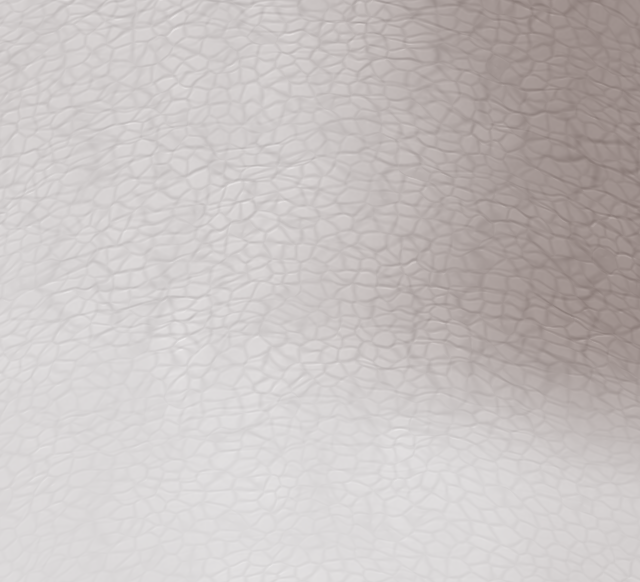
Give the GLSL for this texture, as a Shadertoy shader.

```glsl
// Pale pebbled leather under soft light, with a warm shadow at the upper right.
// Cellular noise makes small grains and long crossing creases; the height field
// is lit by a finite difference and laid over a smooth light-to-shadow gradient.

#define LIGHT_COLOR  vec3(0.862, 0.853, 0.855)
#define SHADOW_COLOR vec3(0.595, 0.540, 0.525)
#define GRAIN_SCALE  vec2(31.0, 44.0)
#define CREASE_SCALE vec2(11.0, 29.0)
#define LIGHT_STEP   vec2(-0.0012, 0.0026)
#define RELIEF       0.042
#define CAVITY       0.060
#define BEND         0.34

vec2 hash2(vec2 p) {
    vec3 q = fract(p.xyx * vec3(0.1031, 0.1030, 0.0973));
    q += dot(q, q.yzx + 33.33);
    return fract((q.xx + q.yz) * q.zy);
}

float noise(vec2 p) {
    vec2 i = floor(p), f = fract(p);
    f = f * f * (3.0 - 2.0 * f);
    return mix(mix(hash2(i).x, hash2(i + vec2(1, 0)).x, f.x),
               mix(hash2(i + vec2(0, 1)).x, hash2(i + vec2(1, 1)).x, f.x), f.y);
}

// Gap between the two nearest cell centres: zero on the cell borders.
float cellGap(vec2 p) {
    vec2 cell = floor(p), f = fract(p);
    float near = 8.0, second = 8.0;
    for (int y = -1; y <= 1; y++)
    for (int x = -1; x <= 1; x++) {
        vec2 o = vec2(x, y);
        float d = length(o + 0.05 + 0.9 * hash2(cell + o) - f);
        second = min(second, max(near, d));
        near = min(near, d);
    }
    return second - near;
}

// Leather height: rounded grains cut by creases of varying depth.
float height(vec2 p) {
    // Creases climb on the left and fall on the right
    vec2 q = vec2(p.x, p.y - BEND * p.x * (1.1 - p.x));
    vec2 warp = vec2(noise(q * 9.0), noise(q * 9.0 + 40.0)) - 0.5;
    q += warp * vec2(0.030, 0.022);
    q += (vec2(noise(q * 48.0 + 7.0), noise(q * 48.0 + 71.0)) - 0.5) * 0.007;

    float grain = smoothstep(-0.04, 0.42, cellGap(q * GRAIN_SCALE));
    float crease = 1.0 - smoothstep(0.0, 0.24, cellGap(q * CREASE_SCALE + 17.0));
    float grainDepth = mix(0.35, 0.85, noise(p * 13.0 + 5.0));
    float creaseDepth = mix(0.15, 0.85, noise(p * vec2(7.0, 11.0) + 90.0));
    creaseDepth *= mix(0.35, 1.0, smoothstep(0.1, 0.5, p.y));
    return grain * grainDepth - crease * creaseDepth;
}

// Amount of shadow: 0 in full light, 1 in the dark corner.
float shadowAmount(vec2 uv) {
    float side = smoothstep(0.36, 0.92, uv.x + 0.04 * sin(uv.y * 7.0));
    float above = smoothstep(0.17, 0.52, uv.y + 0.25 * (uv.x - 0.75));
    float fold = exp(-dot((uv - vec2(0.56, 0.50)) * vec2(3.6, 5.5),
                          (uv - vec2(0.56, 0.50)) * vec2(3.6, 5.5)));
    float veil = 0.05 + 0.13 * smoothstep(0.30, 0.95, uv.y);
    float glow = 0.06 * exp(-6.0 * dot(uv - vec2(0.4, 0.2), uv - vec2(0.4, 0.2)));
    float corner = 0.09 * smoothstep(0.6, 1.0, uv.x);
    return mix(veil - glow + corner, 0.95, side * above) + 0.14 * fold * (1.0 - side);
}

void mainImage(out vec4 fragColor, in vec2 fragCoord) {
    vec2 uv = fragCoord / iResolution.xy;
    vec2 p = fragCoord / iResolution.y;

    // Broad lighting
    float shadow = shadowAmount(uv) + 0.04 * (noise(p * 5.0) - 0.5);
    vec3 color = mix(LIGHT_COLOR, SHADOW_COLOR, shadow);

    // Relief fades towards the glowing lower edge and the left side
    float h = height(p);
    float slope = h - height(p + LIGHT_STEP);
    float strength = mix(0.55, 1.0, smoothstep(0.05, 0.5, uv.y));
    strength *= mix(0.70, 1.0, smoothstep(0.0, 0.35, uv.x));
    float shade = RELIEF * slope + CAVITY * (h - 0.26);

    // Faint glints on grain shoulders and a fine surface mottle
    float glint = smoothstep(0.25, 0.7, slope) * smoothstep(0.5, 0.9, noise(p * 60.0));
    shade += 0.035 * glint + 0.010 * (noise(p * 190.0) - 0.5);
    color += shade * strength * vec3(0.97, 1.0, 1.0);

    fragColor = vec4(clamp(color, 0.0, 1.0), 1.0);
}
```
